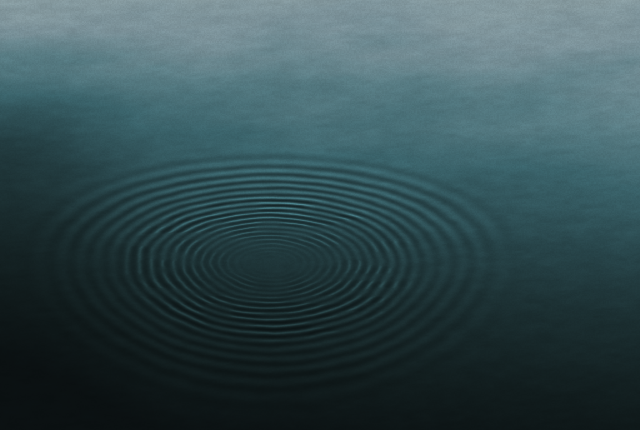
Reproduce this texture procedurally as a Shadertoy shader.

```glsl
// Dusky water with concentric elliptical ripples seen at a low angle.
// A tilted depth gradient is disturbed by stretched value noise, then shaded
// by a chirped radial wave whose rings grow wider away from the centre.

float hash(vec2 p) {
    vec3 q = fract(p.xyx * vec3(0.1031, 0.103, 0.0973));
    q += dot(q, q.yzx + 33.33);
    return fract((q.x + q.y) * q.z);
}

float valueNoise(vec2 p) {
    vec2 cell = floor(p), f = fract(p);
    f = f * f * (3.0 - 2.0 * f);
    float low = mix(hash(cell), hash(cell + vec2(1, 0)), f.x);
    float high = mix(hash(cell + vec2(0, 1)), hash(cell + vec2(1, 1)), f.x);
    return mix(low, high, f.y);
}

// Signed fractal noise, roughly -0.5 to 0.5
float fbm(vec2 p) {
    float sum = 0.0, gain = 0.5;
    for (int i = 0; i < 5; i++) {
        sum += gain * (valueNoise(p) - 0.5);
        p = mat2(1.92, 0.25, -0.4, 2.05) * p + 17.3;
        gain *= 0.55;
    }
    return sum;
}

float ramp(float a, float b, float x) {
    return clamp((x - a) / (b - a), 0.0, 1.0);
}

// Pale reflected sky at depth 0, near-black water at depth 1
vec3 waterColor(float depth) {
    vec3 c = vec3(0.53, 0.61, 0.63);
    c = mix(c, vec3(0.48, 0.57, 0.60), ramp(0.0, 0.07, depth));
    c = mix(c, vec3(0.35, 0.49, 0.52), ramp(0.07, 0.20, depth));
    c = mix(c, vec3(0.23, 0.39, 0.42), ramp(0.20, 0.35, depth));
    c = mix(c, vec3(0.155, 0.27, 0.29), ramp(0.35, 0.51, depth));
    c = mix(c, vec3(0.105, 0.18, 0.19), ramp(0.51, 0.67, depth));
    c = mix(c, vec3(0.065, 0.108, 0.112), ramp(0.67, 0.87, depth));
    return mix(c, vec3(0.042, 0.065, 0.07), ramp(0.87, 1.05, depth));
}

// Light caught by the rings; p is measured from their centre
float ringLight(vec2 p) {
    p.y *= 2.05 * (1.0 + 0.5 * p.y);
    float wobble = fbm(p * vec2(9.0, 12.0));
    float r = length(p);
    vec2 dir = p / max(r, 0.001);
    r = min(r + 0.012 * wobble, 0.72);

    // Tight rings inside, broad swells outside
    float phase = 6.2832 * r * (58.0 - 38.0 * r);
    float wave = sin(phase);
    float crest = pow(0.5 + 0.5 * wave, 4.0);
    float resolved = 1.0 - smoothstep(1.5, 3.0, fwidth(phase));

    float facing = 0.2 + 0.8 * abs(dir.y);
    float swell = smoothstep(0.2, 0.4, r) * (1.0 - smoothstep(0.42, 0.66, r));
    float inner = smoothstep(0.0, 0.26, r) * (1.0 - smoothstep(0.29, 0.38, r));
    float broken = smoothstep(0.3, 0.75, valueNoise(p * vec2(16.0, 30.0) + 4.0));
    float upper = mix(0.6, 1.0, smoothstep(-0.3, 0.3, p.y));

    float light = 0.3 * swell * wave * facing * upper;
    light += inner * (0.2 * wave + 0.6 * broken * (crest - 0.27)) * (0.4 + 0.6 * facing);
    return light * resolved;
}

void mainImage(out vec4 fragColor, in vec2 fragCoord) {
    vec2 uv = fragCoord / iResolution.xy;
    vec2 p = fragCoord / iResolution.y;

    // Depth gradient, darker to the left and brighter to the right
    float depth = 1.0 - uv.y;
    float tilt = smoothstep(0.0, 0.35, depth);
    depth -= 0.16 * (uv.x - 0.5) * tilt;
    depth += 0.13 * (1.0 - smoothstep(0.0, 0.3, uv.x)) * tilt;

    // Wind-drawn patches, calmer close to the viewer
    float far = smoothstep(0.3, 0.9, uv.y);
    vec2 drift = vec2(p.x + 0.4 * p.y, p.y - 0.08 * p.x);
    float patches = fbm(drift * vec2(4.0, 15.0));
    depth += mix(0.025, 0.13, far) * patches;
    vec3 color = waterColor(depth);

    // Fine surface texture
    float fine = fbm(drift * vec2(28.0, 85.0) + 9.0);
    color *= 1.0 + mix(0.16, 0.11, far) * fine;

    // Ripples and faint grain
    color *= 1.0 + ringLight(p - vec2(0.63, 0.388));
    color *= 1.0 + 0.05 * (hash(floor(p * 344.0)) - 0.5);

    fragColor = vec4(clamp(color, 0.0, 1.0), 1.0);
}
```
